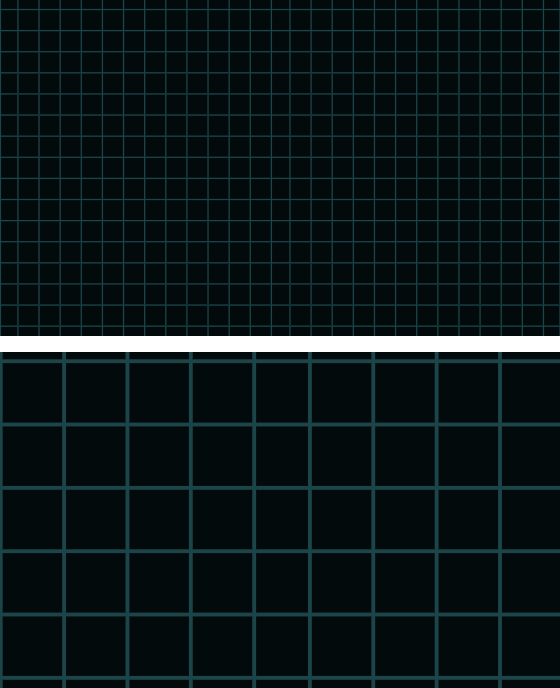
Top: the whole. Bottom: its middle third, enlarged.
Write a Shadertoy shader that draws this pattern.

```glsl
// Thin teal grid on near-black, with one narrower column closing each group of twelve.

const vec3 BACKGROUND = vec3(0.008, 0.040, 0.046);
const vec3 LINE_COLOR = vec3(0.105, 0.272, 0.288);

const float LINE_WIDTH   = 0.0023;   // fraction of canvas width
const float COLUMN_PITCH = 0.03772;  // fractions of canvas width
const float COLUMN_START = 0.0320;
const float GROUP_WIDTH  = 0.4858;   // twelve full columns and a narrow one
const float GROUP_CELLS  = 12.0;
const float LEFT_BORDER  = 0.0007;
const float ROW_PITCH    = 0.06283;  // fractions of canvas height
const float ROW_START    = 0.0283;   // measured down from the top

// Distance to the nearest vertical line, including the side borders
float columnDistance(float x) {
    float t = mod(x - COLUMN_START, GROUP_WIDTH);
    float cell = min(floor(t / COLUMN_PITCH + 0.5), GROUP_CELLS);
    float grid = min(abs(t - cell * COLUMN_PITCH), GROUP_WIDTH - t);
    float border = min(abs(x - LEFT_BORDER), abs(1.0 - x));
    return min(grid, border);
}

// Distance to the nearest horizontal line
float rowDistance(float y) {
    float t = (y - ROW_START) / ROW_PITCH;
    return abs(t - floor(t + 0.5)) * ROW_PITCH;
}

// Share of a pixel-wide box that lies inside the line
float lineCoverage(float dist, float pixel) {
    float halfLine = 0.5 * LINE_WIDTH;
    float high = min(dist + 0.5 * pixel, halfLine);
    float low = max(dist - 0.5 * pixel, -halfLine);
    return clamp((high - low) / pixel, 0.0, 1.0);
}

void mainImage(out vec4 fragColor, in vec2 fragCoord) {
    vec2 uv = fragCoord / iResolution.xy;
    float pixel = 1.0 / iResolution.x;
    float aspect = iResolution.y / iResolution.x;

    float column = lineCoverage(columnDistance(uv.x), pixel);
    float row = lineCoverage(rowDistance(1.0 - uv.y) * aspect, pixel);

    // Crossings share one flat colour
    fragColor = vec4(mix(BACKGROUND, LINE_COLOR, max(column, row)), 1.0);
}
```
